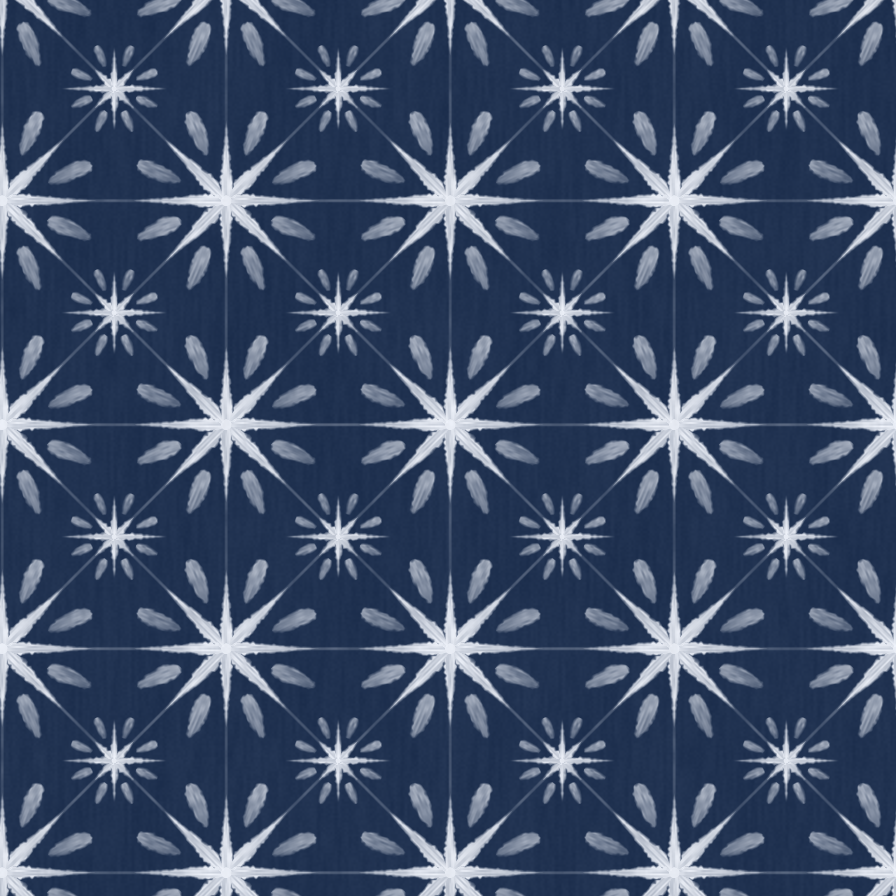
This pattern is drawn by a three.js fragment shader. Its source:

```glsl
// Indigo cloth with a 4 by 4 grid of brushed eight-point stars, smaller stars
// between them, and a ring of petals round each. Every stroke adds to one ink
// value that blends navy into white; wrapped noise gives fibres and weave.
#define REPEATS 4.0
#define ORIGIN vec2(0.010, 0.104)
#define NAVY vec3(0.125, 0.195, 0.315)
#define WHITE vec3(0.93, 0.945, 0.975)
#define SOFT 0.008
#define ROUGH 0.016
#define WEAVE 0.05
#define THREAD 0.24
#define PETAL_INK 0.46

varying vec2 vUv;

const float PI = 3.14159;

float hash(vec2 p) {
  vec3 q = fract(p.xyx * vec3(0.1031, 0.1030, 0.0973));
  q += dot(q, q.yzx + 33.33);
  return fract((q.x + q.y) * q.z);
}

// Value noise that wraps after a whole number of lattice steps
float noise(vec2 p, vec2 period) {
  vec2 i = floor(p), f = fract(p);
  f = f * f * (3.0 - 2.0 * f);
  vec2 a = mod(i, period), b = mod(i + 1.0, period);
  return mix(mix(hash(a), hash(vec2(b.x, a.y)), f.x),
             mix(hash(vec2(a.x, b.y)), hash(b), f.x), f.y);
}

// Noise local to one motif, so that all repeats share the same brushwork
float brush(vec2 p, float seed) {
  return noise(p + seed * 17.0 + 200.0, vec2(997.0));
}

float cover(float dist) {
  return 1.0 - smoothstep(-SOFT, SOFT, dist);
}

// Eight tapering arms; reach holds the across, upright and diagonal lengths
float star(vec2 p, vec3 reach, float width, float seed) {
  float ink = 0.0;
  for (int i = 0; i < 8; i++) {
    float k = float(i);
    vec2 dir = vec2(cos(k * PI / 4.0), sin(k * PI / 4.0));
    float along = dot(p, dir);
    float side = dot(p, vec2(-dir.y, dir.x));
    float diagonal = mod(k, 2.0);
    float len = diagonal > 0.5 ? reach.z : (mod(k, 4.0) < 0.5 ? reach.x : reach.y);
    float t = clamp(along / len, 0.0, 1.0);
    float swell = smoothstep(-0.15, mix(0.14, 0.34, diagonal), t);
    float halfWidth = width * mix(1.0, 1.4, diagonal) * swell * pow(1.0 - t, 1.4);
    float fibre = brush(vec2(along * 75.0, side * 45.0), seed + k) - 0.5;
    float body = cover(abs(side) - halfWidth - fibre * ROUGH * (1.0 - t));
    body *= smoothstep(-0.01, 0.01, along) * (1.0 - smoothstep(0.78, 1.0, t));
    float streak = brush(vec2(along * 14.0, side * 130.0), seed + k + 9.0);
    ink = max(ink, body * (1.02 - 0.26 * streak - 0.12 * t));
  }
  return max(ink, cover(length(p) - width * 0.8) * 0.97);
}

// Ring of eight radial dabs, each blunter and paler at its upper end
float petals(vec2 p, float radius, vec2 size, float seed) {
  float ink = 0.0;
  for (int i = 0; i < 8; i++) {
    float k = float(i);
    float angle = (k + 0.5) * PI / 4.0;
    vec2 dir = vec2(cos(angle), sin(angle));
    float u = (dot(p, dir) - radius) / size.x * sign(dir.y);
    float v = dot(p, vec2(-dir.y, dir.x));
    v += size.y * 0.3 * (hash(vec2(k, seed)) - 0.5) * u * u;
    float halfWidth = size.y * sqrt(max(1.0 - u * u, 0.0)) * (1.0 + 0.3 * u);
    float fibre = brush(p * 60.0, seed + k) - 0.5;
    float body = cover(abs(v) - halfWidth - fibre * 0.3 * size.y);
    body *= 1.0 - smoothstep(0.88, 1.04, abs(u) + fibre * 0.12);
    float tone = PETAL_INK + 0.13 * u + 0.14 * (hash(vec2(seed, k + 5.0)) - 0.5);
    tone += 0.22 * (brush(vec2(u * 3.0, v * 110.0), seed + k + 3.0) - 0.5);
    ink = max(ink, body * tone);
  }
  return ink;
}

// Fine threads joining the stars along the grid and its diagonals
float threads(vec2 p) {
  vec2 a = abs(p);
  vec3 dist = vec3(a.y, a.x, abs(a.x - a.y) * 0.7071);
  vec3 line = 1.0 - smoothstep(vec3(0.001), vec3(0.011), dist);
  line *= vec3(1.0, 0.7, 0.9);
  float worn = 0.65 + 0.6 * noise(vUv * 64.0, vec2(64.0));
  return THREAD * worn * max(line.x, max(line.y, line.z));
}

void main() {
  vec2 cell = vUv * REPEATS - ORIGIN;
  vec2 large = fract(cell + 0.5) - 0.5;
  vec2 small = fract(cell) - 0.5;

  float ink = threads(large);
  ink = max(ink, petals(large, 0.326, vec2(0.108, 0.034), 1.0));
  ink = max(ink, petals(small, 0.157, vec2(0.053, 0.017), 2.0));
  ink = max(ink, star(large, vec3(0.46, 0.39, 0.43), 0.037, 3.0));
  ink = max(ink, star(small, vec3(0.24, 0.19, 0.14), 0.021, 4.0));

  // Cloth: upright streaks, fine grain and broad fading
  float streaks = noise(vUv * vec2(256.0, 32.0), vec2(256.0, 32.0));
  float grain = noise(vUv * vec2(384.0), vec2(384.0));
  float fading = noise(vUv * vec2(24.0, 8.0), vec2(24.0, 8.0));
  float cloth = 0.45 * streaks + 0.3 * grain + 0.25 * fading - 0.5;

  vec3 color = mix(NAVY, WHITE, clamp(ink, 0.0, 1.0)) + WEAVE * cloth;
  gl_FragColor = vec4(color, 1.0);
}
```
